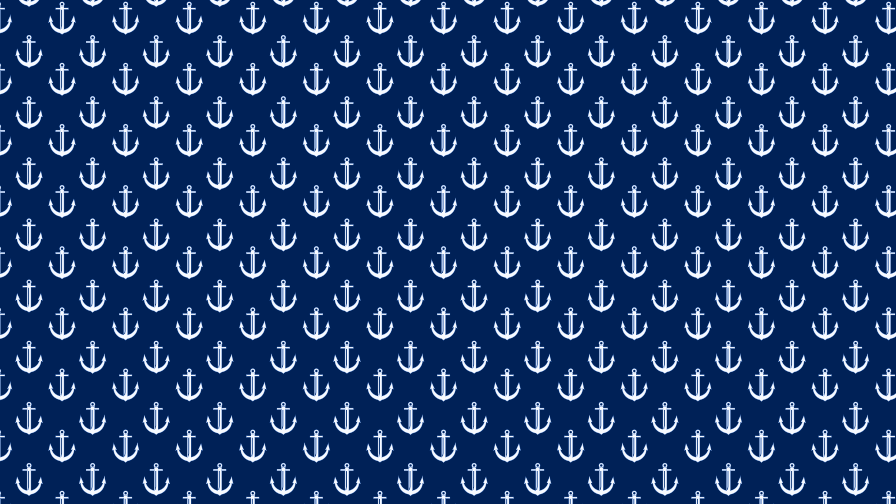
Give the GLSL for this pattern, as a WebGL 2 fragment shader.

```glsl
#version 300 es
precision highp float;
// White anchors on navy, repeated on two interleaved lattices.
// Each anchor is a union of distance shapes: ring, stock, shank, crescent
// arms, crown and flukes, with a slit in the shank and a thin blue rim.

#define PERIOD vec2(0.12616, 0.1213)   // lattice step, in canvas heights
#define ORIGIN vec2(0.0576, 0.0491)    // centre of the first anchor
#define STAGGER vec2(0.0655, 0.0662)   // shift of the second lattice
#define ANCHOR_UNITS 648.0             // anchor units per canvas height
#define RIM_WIDTH 0.4                  // blue outline, in anchor units
#define SLIT_HALF 0.65                 // half width of the shank slit
#define NAVY vec3(0.0, 0.13, 0.34)
#define RIM_BLUE vec3(0.28, 0.48, 0.80)
#define WHITE vec3(0.97, 0.98, 1.0)

uniform vec2 u_resolution;
out vec4 fragColor;

float box(vec2 p, vec2 halfSize) {
  vec2 d = abs(p) - halfSize;
  return length(max(d, 0.0)) + min(max(d.x, d.y), 0.0);
}

// Signed distance to the line a-b, negative on its left side.
float edge(vec2 p, vec2 a, vec2 b) {
  vec2 e = normalize(b - a);
  return dot(p - a, vec2(e.y, -e.x));
}

// Triangle with corners in counterclockwise order.
float triangle(vec2 p, vec2 a, vec2 b, vec2 c) {
  return max(edge(p, a, b), max(edge(p, b, c), edge(p, c, a)));
}

float anchor(vec2 p) {
  vec2 m = vec2(abs(p.x), p.y);  // left and right halves mirror

  // Ring, stock and shank
  float ring = abs(length(p - vec2(0.0, 17.7)) - 2.3) - 0.6;
  float stock = box(p - vec2(0.0, 12.0), vec2(8.0, 0.75));
  float shank = box(p - vec2(0.0, -1.0), vec2(2.3, 16.0));

  // Slit bends slightly outwards where the shank meets the arms
  float bend = 0.8 * smoothstep(-9.0, -14.0, p.y);
  float slit = box(p - vec2(-0.6 - bend, -1.5), vec2(SLIT_HALF, 12.0));
  shank = max(shank, -slit);

  // Crescent arms between two circles, cut off at the flukes
  float arms = max(length(p - vec2(0.0, -4.0)) - 15.4,
                   14.0 - length(p - vec2(0.0, -0.9)));
  arms = max(arms, p.y + 4.0);
  float crown = triangle(m, vec2(-5.0, -17.5), vec2(0.0, -21.0), vec2(5.0, -17.5));
  float fluke = triangle(m, vec2(12.0, -4.6), vec2(17.0, -5.4), vec2(15.2, 2.4));

  return min(min(min(ring, stock), shank), min(min(arms, crown), fluke));
}

// Nearest anchor of one lattice.
float lattice(vec2 p) {
  vec2 cell = p - PERIOD * round(p / PERIOD);
  return anchor(cell * ANCHOR_UNITS);
}

void main() {
  vec2 p = gl_FragCoord.xy / u_resolution.y - ORIGIN;
  float d = min(lattice(p), lattice(p - STAGGER));

  // Coverage over one pixel for smooth edges
  float pixel = ANCHOR_UNITS / u_resolution.y;
  float rim = clamp(0.5 - (d - RIM_WIDTH) / pixel, 0.0, 1.0);
  float body = clamp(0.5 - d / pixel, 0.0, 1.0);

  vec3 color = mix(NAVY, RIM_BLUE, rim);
  color = mix(color, WHITE, body);
  fragColor = vec4(color, 1.0);
}
```
